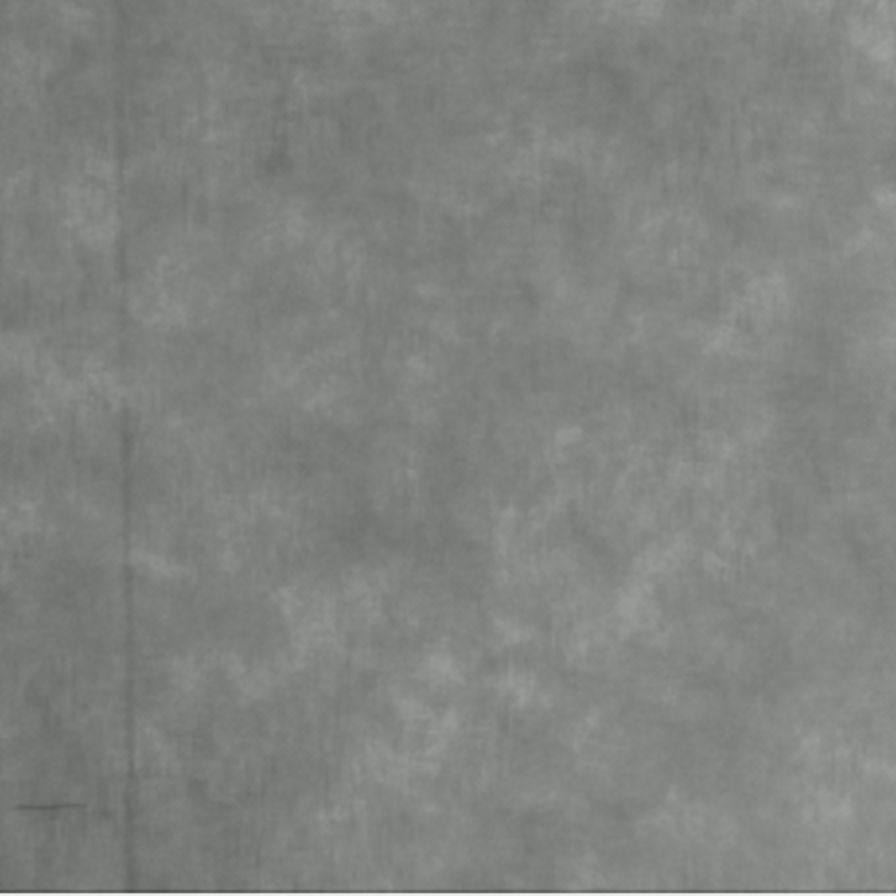
A Shadertoy shader for this texture:

```glsl
// Worn grey cloth: small cloudy mottling over a left-to-right light, with
// faint woven threads, a long vertical fold, a short crease and a pale hem.
// Built from rotated value-noise octaves and stretched noise for the threads.

float hash(vec2 p) {
    return fract(sin(dot(p, vec2(127.1, 311.7))) * 43758.5453);
}

float noise(vec2 p) {
    vec2 cell = floor(p), f = fract(p);
    f = f * f * (3.0 - 2.0 * f);
    return mix(mix(hash(cell), hash(cell + vec2(1, 0)), f.x),
               mix(hash(cell + vec2(0, 1)), hash(cell + vec2(1, 1)), f.x), f.y);
}

// Sum of centred noise octaves, turned each time to hide the lattice
float clouds(vec2 p) {
    float sum = 0.0, amplitude = 0.5;
    for (int i = 0; i < 5; i++) {
        sum += amplitude * (noise(p) - 0.5);
        p = mat2(0.8, 0.6, -0.6, 0.8) * p * 1.93 + 17.3;
        amplitude *= 0.8;
    }
    return sum;
}

// Short fine threads running both ways, showing mostly in patches
float threads(vec2 uv) {
    float warp = noise(uv * vec2(170.0, 42.0)) - 0.5;
    float weft = noise(uv * vec2(36.0, 150.0) + 40.0) - 0.5;
    float warpPatch = smoothstep(0.4, 0.85, noise(uv * 13.0 + 5.0));
    float weftPatch = smoothstep(0.4, 0.85, noise(uv * 12.0 + 61.0));
    float grain = noise(uv * 230.0 + 11.0) - 0.5;
    float weave = sin(uv.x * 900.0) * sin(uv.y * 900.0);
    return 0.026 * warp * (0.35 + warpPatch) + 0.018 * weft * (0.35 + weftPatch)
         + 0.016 * grain + 0.003 * weave * weftPatch;
}

float band(float d, float width) {
    return exp(-d * d / (width * width));
}

void mainImage(out vec4 fragColor, in vec2 fragCoord) {
    vec2 uv = fragCoord / iResolution.xy;

    // Broad light, then two scales of mottling
    float shade = 0.476 + 0.054 * uv.x - 0.008 * (uv.y - 0.5);
    shade += 0.028 * (noise(uv * 4.5 + 8.0) - 0.5);
    vec2 warped = uv + 0.01 * vec2(noise(uv * 26.0), noise(uv * 26.0 + 30.0));
    float mottle = clouds(warped * 12.0 + 3.0);
    shade += 0.088 * mottle + 0.08 * max(mottle - 0.15, 0.0);
    shade += threads(uv);

    // Long vertical fold, sharper towards the bottom
    float foldX = 0.147 - 0.013 * uv.y + 0.003 * (noise(vec2(uv.y * 12.0, 2.0)) - 0.5);
    float foldWear = 0.5 + 0.7 * noise(vec2(uv.y * 16.0, 7.0));
    float foldDepth = mix(0.045, 0.018, smoothstep(0.0, 0.55, uv.y));
    shade -= foldDepth * foldWear * band(uv.x - foldX, 0.006);
    shade -= 0.010 * band(uv.x - foldX - 0.006, 0.022);
    shade += 0.008 * band(uv.x - foldX + 0.012, 0.006);

    // Short crease near the lower left
    float creaseY = 0.098 + 0.04 * uv.x + 0.004 * (noise(vec2(uv.x * 40.0, 9.0)) - 0.5);
    float creaseSpan = smoothstep(0.0, 0.03, uv.x) * smoothstep(0.105, 0.08, uv.x);
    shade -= 0.06 * creaseSpan * band(uv.y - creaseY, 0.003);

    // Dark hem above a thin near-white strip at the bottom edge
    shade -= 0.12 * band(uv.y - 0.0052, 0.002);
    shade = mix(shade, 0.93, smoothstep(0.0042, 0.0018, uv.y));

    fragColor = vec4(shade + vec3(-0.002, 0.007, -0.002), 1.0);
}
```
